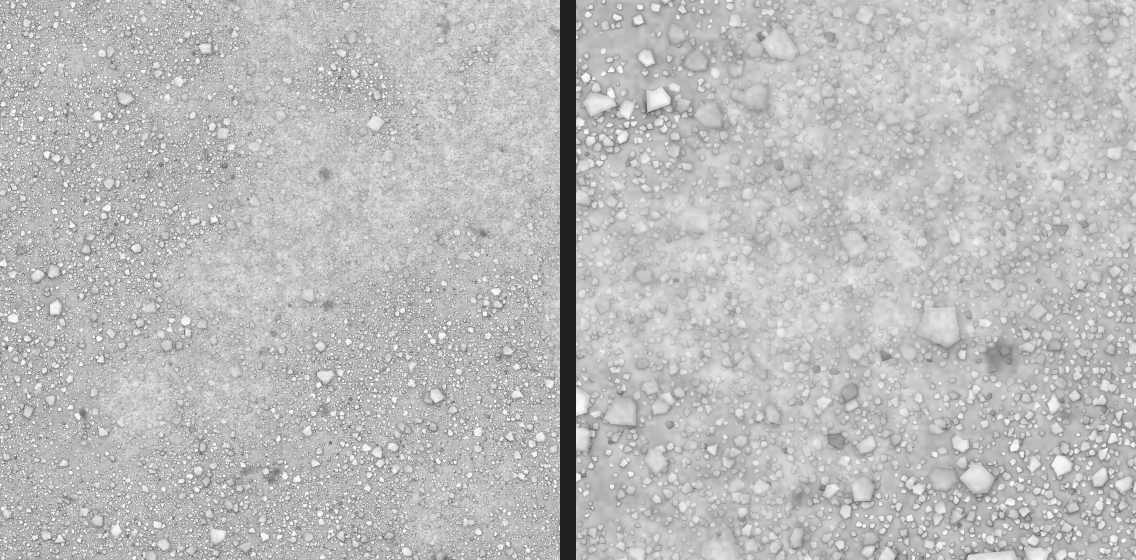
Left: the whole. Right: its middle third, enlarged.
Give the GLSL for this texture, as a WebGL 2 fragment shader.

```glsl
#version 300 es
precision highp float;
// Pale grey gravel: angular stones of several sizes on dusty ground.

uniform vec2 u_resolution;
out vec4 fragColor;

const float TAU = 6.2831853;
const int LAYERS = 5;
const int SIDES = 6;

float hash(vec2 p) {
    return fract(sin(dot(p, vec2(127.1, 311.7))) * 43758.5453);
}

vec2 hash2(vec2 p) {
    return vec2(hash(p), hash(p + 37.7));
}

float noise(vec2 p) {
    vec2 i = floor(p), f = fract(p);
    f = f * f * (3.0 - 2.0 * f);
    float low = mix(hash(i), hash(i + vec2(1.0, 0.0)), f.x);
    float high = mix(hash(i + vec2(0.0, 1.0)), hash(i + vec2(1.0, 1.0)), f.x);
    return mix(low, high, f.y);
}

float fbm(vec2 p) {
    float sum = 0.0, amplitude = 0.5;
    for (int i = 0; i < 5; i++) {
        sum += amplitude * noise(p);
        p = mat2(1.6, 1.2, -1.2, 1.6) * p + 7.3;
        amplitude *= 0.5;
    }
    return sum;
}

// Distance to an irregular convex polygon of about the given radius
float stoneDistance(vec2 p, float radius, vec2 seed) {
    float d = -1.0;
    float turn = hash(seed + 5.1) * TAU;
    for (int k = 0; k < SIDES; k++) {
        vec2 h = hash2(seed + float(k) * 3.17 + 11.0);
        float angle = turn + TAU * (float(k) + 0.7 * h.x) / float(SIDES);
        d = max(d, dot(p, vec2(cos(angle), sin(angle))) - radius * (0.6 + 0.55 * h.y));
    }
    return d;
}

// Lays one stone with its contact shadow over the tone below
float layStone(float tone, vec2 p, float radius, vec2 seed, float blur, float dust) {
    float d = stoneDistance(p, radius, seed);
    vec2 look = hash2(seed + 61.0);
    float lowerSide = 0.75 - 0.35 * dot(p, vec2(-0.5, 0.85)) / (length(p) + 0.3 * radius);
    float shadow = mix(0.12, 0.5, look.y) * lowerSide * (1.0 - 0.5 * dust);
    tone *= 1.0 - shadow * exp(-max(d, 0.0) / (0.24 * radius));

    float facing = look.x * TAU;
    float face = mix(0.76, 0.97, hash(seed + 83.0));
    face -= 0.28 * step(0.965, hash(seed + 97.0));
    face += 0.07 * dot(p, vec2(cos(facing), sin(facing))) / radius;
    face -= 0.17 * lowerSide * smoothstep(-0.35 * radius, 0.0, d);
    float body = 1.0 - smoothstep(-blur, blur, d);
    return mix(tone, face, body * (1.0 - 0.4 * dust));
}

// Scatters stones on a jittered grid
float layStones(float tone, vec2 uv, float cells, float presence, float layer,
                float blur, float dust) {
    vec2 home = floor(uv * cells);
    for (int y = -1; y <= 1; y++) {
        for (int x = -1; x <= 1; x++) {
            vec2 cell = home + vec2(x, y);
            vec2 seed = cell + layer * 19.3;
            if (hash(seed + 2.3) > presence) continue;
            vec2 center = cell + 0.1 + 0.8 * hash2(seed);
            float radius = mix(0.25, 0.48, hash(seed + 29.0));
            tone = layStone(tone, uv * cells - center, radius, seed, blur * cells, dust);
        }
    }
    return tone;
}

void main() {
    vec2 uv = gl_FragCoord.xy / u_resolution.y;
    float blur = 0.6 / u_resolution.y;

    // Broad patches of dust and bare ground
    float dust = smoothstep(0.46, 0.72, fbm(uv * 3.5 + 4.0) + 0.12 * (uv.x - 0.5));
    float bare = smoothstep(0.5, 0.7, fbm(uv * 11.0 + 31.0)) * (1.0 - dust);

    // Ground with a fine crust
    float tone = 0.72 + 0.1 * (fbm(uv * 7.0) - 0.5);
    tone += (0.1 + 0.25 * dust) * (fbm(uv * 70.0) - 0.5) + 0.07 * dust;

    // Stones, from fine grit to a few large pieces
    for (int i = 0; i < LAYERS; i++) {
        float layer = float(i);
        float cells = 205.0 * pow(0.63, layer);
        float presence = 0.72 * pow(0.58, layer) * (1.0 - 0.55 * bare);
        presence *= 1.0 - 0.16 * layer * dust;
        tone = layStones(tone, uv, cells, presence, layer, blur, dust);
    }

    // Dust film, sparse dark hollows and surface speckle
    tone = mix(tone, 0.83, 0.2 * dust);
    float hollow = smoothstep(0.7, 0.86, fbm(uv * 19.0 + 53.0));
    tone *= 1.0 - 0.35 * hollow;
    tone += 0.09 * (noise(uv * 330.0) - 0.5) + 0.015;
    fragColor = vec4(vec3(clamp(tone, 0.25, 0.97)), 1.0);
}
```
